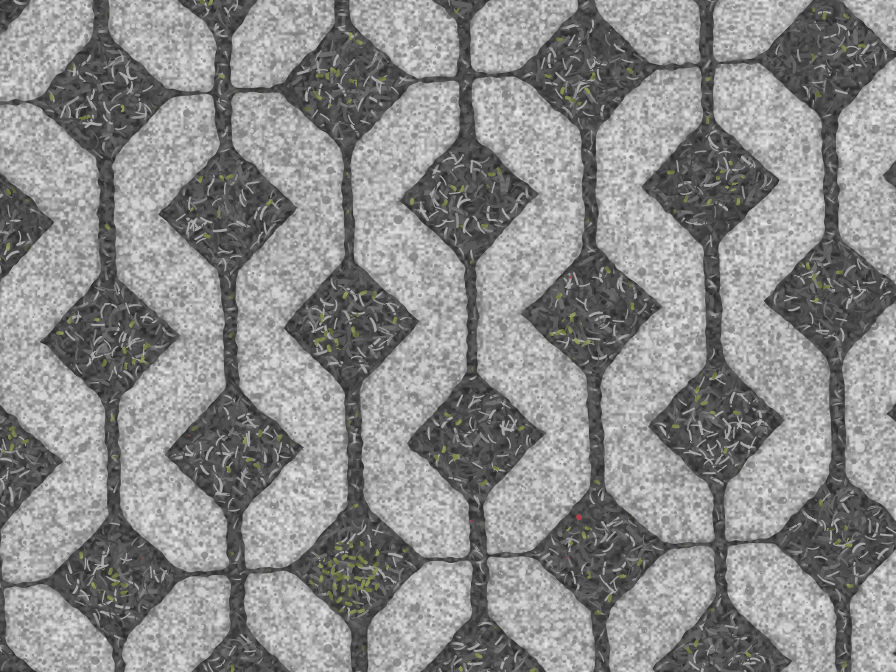
A Shadertoy shader for this texture:

```glsl
// Weathered concrete grass pavers: diamond openings of litter and weeds, linked by dark joints.

const vec2 ORIGIN = vec2(0.5226, 0.517);                        // centre of one opening
const mat2 LATTICE = mat2(0.3590, 0.0205, -0.0095, 0.3575);     // step across, step up
const float OPENING = 0.288;                                    // half diagonal, in lattice units
const vec2 STRAW_SPOT = vec2(1.55, -0.58);
const vec2 MOSS_SPOT = vec2(-0.04, -1.05);

const vec3 SOIL = vec3(0.25);
const vec3 STONE = vec3(0.69);
const vec3 LEAF_DARK = vec3(0.38, 0.41, 0.22);
const vec3 LEAF_LIGHT = vec3(0.59, 0.62, 0.38);
const vec3 PETAL = vec3(0.66, 0.26, 0.30);

float hash(vec2 p) {
    return fract(sin(dot(p, vec2(127.1, 311.7))) * 43758.5);
}

vec2 hash2(vec2 p) {
    return vec2(hash(p), hash(p + 37.3));
}

float noise(vec2 p) {
    vec2 i = floor(p), f = fract(p);
    f = f * f * (3.0 - 2.0 * f);
    return mix(mix(hash(i), hash(i + vec2(1, 0)), f.x),
               mix(hash(i + vec2(0, 1)), hash(i + vec2(1, 1)), f.x), f.y);
}

float smoothMin(float a, float b, float k) {
    float h = max(k - abs(a - b), 0.0) / k;
    return min(a, b) - 0.25 * h * h * k;
}

// One round grain per grid cell: x = coverage, y = random value
vec2 grains(vec2 p, float freq, float seed, float px) {
    vec2 cell = floor(p * freq), key = cell + seed;
    vec2 centre = 0.5 + 0.4 * (hash2(key) - 0.5);
    float size = hash(key + 5.7);
    float d = length(fract(p * freq) - centre) - mix(0.07, 0.28, size * size);
    return vec2(1.0 - smoothstep(-px * freq, px * freq, d), hash(key + 9.1));
}

// Scattered bent strokes, sizes in grid cells: x = coverage, y = random value
vec2 blades(vec2 p, float freq, float len, float width, float seed, float px) {
    vec2 g = p * freq, best = vec2(0.0);
    for (int j = -1; j <= 1; j++)
    for (int i = -1; i <= 1; i++) {
        vec2 cell = floor(g) + vec2(i, j), key = cell + seed;
        float angle = 6.2832 * hash(key + 3.3), c = cos(angle), s = sin(angle);
        vec2 v = mat2(c, -s, s, c) * (g - cell - hash2(key));
        v.y += (hash(key + 8.2) - 0.5) * 1.4 * v.x * v.x;
        float d = length(vec2(max(abs(v.x) - len, 0.0), v.y)) - width;
        float cover = 1.0 - smoothstep(-px * freq, px * freq, d);
        if (cover > best.x) best = vec2(cover, hash(key + 6.4));
    }
    return best;
}

// Centre of the nearest opening on the staggered lattice
vec2 nearestOpening(vec2 q) {
    vec2 a = round(q), b = round(q - 0.5) + 0.5;
    vec2 da = abs(q - a), db = abs(q - b);
    return da.x + da.y < db.x + db.y ? a : b;
}

// Signed distance to the gaps between stones, negative inside
float gapDistance(vec2 q, vec2 centre) {
    vec2 r = abs(q - centre);
    float diamond = (r.x + r.y - OPENING) * 0.7071;
    float column = round(2.0 * q.x);
    float row = floor(q.y - 0.5 * mod(column, 2.0));
    float halfWidth = mix(0.019, 0.035, sqrt(hash(vec2(column, row))));
    float upright = abs(q.x - 0.5 * column) - halfWidth;
    float level = abs(mod(q.y, 2.0) - 1.0) - 0.009;             // every second row
    return smoothMin(diamond, smoothMin(upright, level, 0.03), 0.03);
}

vec3 stoneColor(vec2 p, float d, float px) {
    vec3 col = STONE + 0.32 * (noise(p * 240.0) - 0.5) + 0.14 * (noise(p * 100.0) - 0.5);
    col += 0.07 * (noise(p * 9.0) - 0.5);
    for (int i = 0; i < 3; i++) {
        vec2 g = grains(p, 38.0 + 27.0 * float(i), 17.0 * float(i), px);
        float tone = g.y < 0.4 ? 0.48 : 0.83;
        col = mix(col, vec3(tone), 0.75 * g.x * step(abs(g.y - 0.45), 0.3));
    }
    return col * mix(0.84, 1.0, smoothstep(0.0, 0.03, d));      // worn edge
}

vec3 fillColor(vec2 p, vec2 q, vec2 centre, float d, float px) {
    vec3 col = SOIL + 0.22 * (noise(p * 190.0) - 0.4);
    float inside = smoothstep(0.0, 0.035, -d);
    float straw = 1.0 - smoothstep(0.08, 0.21, length(q - STRAW_SPOT));
    // Dead leaves below, thin pale grass on top
    for (int i = 0; i < 5; i++) {
        float k = float(i);
        vec2 b = blades(p, 34.0 + 5.0 * k, 0.42, 0.12 - 0.016 * k, 31.0 * k, px);
        float pale = i > 1 ? smoothstep(0.6, 0.85, b.y + 0.35 * straw) : 0.0;
        float tone = mix(mix(0.24, 0.46, b.y), 0.70, pale);
        col = mix(col, vec3(tone), b.x * inside * 0.9);
    }
    // Green leaves gather in one clump per opening
    vec2 clump = centre + 0.24 * (hash2(centre + 2.6) - 0.5);
    float reach = mix(0.05, 0.13, hash(centre + 4.9));
    float growth = 1.0 - smoothstep(0.5 * reach, reach, length(q - clump));
    float moss = 1.0 - smoothstep(0.10, 0.19, length(q - MOSS_SPOT));
    float chance = 0.07 + max(0.4 * growth, 0.85 * moss);
    vec2 leaf = blades(p, 72.0, 0.22, 0.19, 211.0, px);
    vec3 green = mix(LEAF_DARK, LEAF_LIGHT, noise(p * 130.0));
    return mix(col, green, leaf.x * step(leaf.y, chance) * inside);
}

void mainImage(out vec4 fragColor, in vec2 fragCoord) {
    vec2 p = fragCoord / iResolution.y;
    float px = 0.7 / iResolution.y;
    vec2 q = inverse(LATTICE) * (p - ORIGIN);
    q += 0.014 * (vec2(noise(p * 28.0), noise(p * 28.0 + 50.0)) - 0.5);
    vec2 centre = nearestOpening(q);
    float d = gapDistance(q, centre) + 0.012 * (noise(p * 85.0) - 0.5);

    float stone = smoothstep(-px * 2.8, px * 2.8, d);
    vec3 col = mix(fillColor(p, q, centre, d, px), stoneColor(p, d, px), stone);

    // Rare fallen petals and pale chips
    vec2 chip = grains(p, 55.0, 401.0, px);
    col = mix(col, mix(PETAL, vec3(0.88), stone), chip.x * step(0.985, chip.y));
    fragColor = vec4(clamp(col, 0.0, 1.0), 1.0);
}
```
